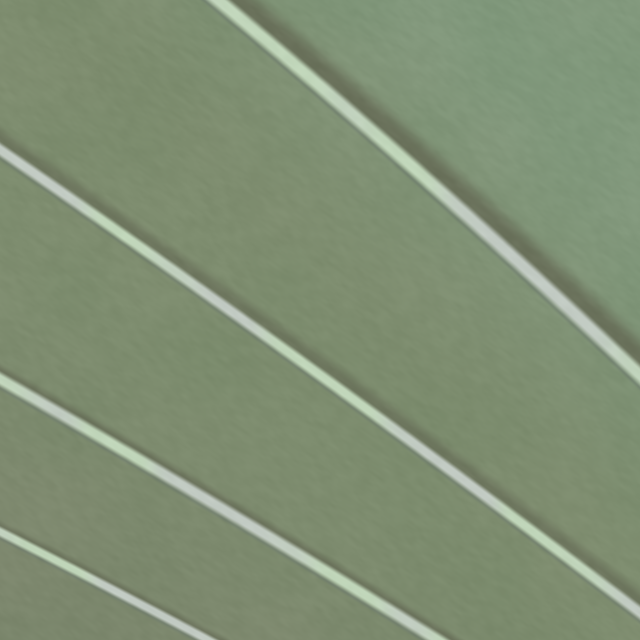
Give the GLSL for this texture, as a WebGL 1 fragment shader.

```glsl
precision highp float;
// Sage green panel crossed by four pale, fanning ribs with soft shadows and fine grain.

uniform vec2 u_resolution;

// Panel colours
const vec3 PANEL = vec3(0.490, 0.550, 0.432);
const vec3 PANEL_COOL = vec3(0.508, 0.598, 0.488);
const vec3 PANEL_WARM = vec3(0.485, 0.520, 0.425);
const vec3 SHADOW = vec3(0.405, 0.430, 0.345);
const vec3 UNDERSIDE = vec3(0.425, 0.475, 0.430);
// Rib colours
const vec3 RIB_GREEN = vec3(0.755, 0.840, 0.730);
const vec3 RIB_GREY = vec3(0.760, 0.795, 0.765);

// One component per rib, top to bottom: y = RISE + SLOPE * x + BEND * x * x
const vec4 RISE = vec4(1.273, 0.766, 0.4076, 0.169);
const vec4 SLOPE = vec4(-0.771, -0.685, -0.570, -0.507);
const vec4 BEND = vec4(-0.088, -0.038, -0.038, -0.038);
const vec4 HALF_WIDTH = vec4(0.0120, 0.0092, 0.0100, 0.0072);
const vec4 SHADOW_REACH = vec4(0.053, 0.036, 0.025, 0.019);
const vec4 SHADOW_DEPTH = vec4(0.92, 0.72, 0.85, 0.75);

// Surface variation
const vec2 GRAIN_AXIS = vec2(0.82, -0.572);
const vec2 GRAIN_SCALE = vec2(55.0, 130.0);
const float GRAIN_AMOUNT = 0.030;
const float MOTTLE_SCALE = 9.0;
const float MOTTLE_AMOUNT = 0.022;
const float TINT_SCALE = 11.0;

float hash(vec2 p) {
  vec3 q = fract(vec3(p.xyx) * 0.1031);
  q += dot(q, q.yzx + 33.33);
  return fract((q.x + q.y) * q.z);
}

float noise(vec2 p) {
  vec2 cell = floor(p);
  vec2 f = fract(p);
  f = f * f * (3.0 - 2.0 * f);
  float low = mix(hash(cell), hash(cell + vec2(1.0, 0.0)), f.x);
  float high = mix(hash(cell + vec2(0.0, 1.0)), hash(cell + vec2(1.0, 1.0)), f.x);
  return mix(low, high, f.y);
}

// Approximate signed distance to a shallow parabola, positive above it
float curveDistance(vec2 p, float rise, float slope, float bend) {
  float y = rise + p.x * (slope + bend * p.x);
  float tangent = slope + 2.0 * bend * p.x;
  return (p.y - y) / sqrt(1.0 + tangent * tangent);
}

vec3 panelColor(vec2 p) {
  float cool = smoothstep(1.05, 1.75, p.x + p.y);
  float warm = 1.0 - smoothstep(0.05, 0.65, p.x * 0.6 + p.y);
  vec3 color = mix(PANEL, PANEL_COOL, cool);
  color = mix(color, PANEL_WARM, warm * 0.7);
  float mottle = noise(p * MOTTLE_SCALE + 17.0) - 0.5;
  return color + mottle * MOTTLE_AMOUNT * vec3(1.0, 0.6, 0.8);
}

float grain(vec2 p) {
  vec2 along = vec2(dot(p, GRAIN_AXIS), dot(p, vec2(-GRAIN_AXIS.y, GRAIN_AXIS.x)));
  vec2 q = along * GRAIN_SCALE + 80.0;
  return 0.65 * noise(q) + 0.35 * noise(q * 1.9 + 31.0) - 0.5;
}

void main() {
  vec2 p = gl_FragCoord.xy / u_resolution;
  float pixel = 1.0 / min(u_resolution.x, u_resolution.y);
  vec3 color = panelColor(p);

  for (int i = 0; i < 4; i++) {
    float d = curveDistance(p, RISE[i], SLOPE[i], BEND[i]);
    float halfWidth = HALF_WIDTH[i];
    float reach = SHADOW_REACH[i];

    // Shadow above the rib: darkest beside it, fading outward
    float shade = smoothstep(-halfWidth, 0.0, d)
                * (1.0 - smoothstep(reach * 0.42, reach, d));
    color = mix(color, SHADOW, shade * SHADOW_DEPTH[i]);

    // Thin cool line under the rib
    float under = 1.0 - smoothstep(0.0, 0.006, abs(d + halfWidth * 1.15));
    color = mix(color, UNDERSIDE, under * 0.55);

    // Rounded pale rib with tint drifting along its length
    float tint = noise(vec2(p.x * TINT_SCALE, float(i) * 7.0 + 3.0));
    vec3 ribColor = mix(RIB_GREY, RIB_GREEN, smoothstep(0.25, 0.75, tint));
    float rib = 1.0 - smoothstep(halfWidth * 0.40, halfWidth * 1.15 + pixel, abs(d));
    color = mix(color, ribColor, rib);
  }

  color += grain(p) * GRAIN_AMOUNT;
  gl_FragColor = vec4(color, 1.0);
}
```
